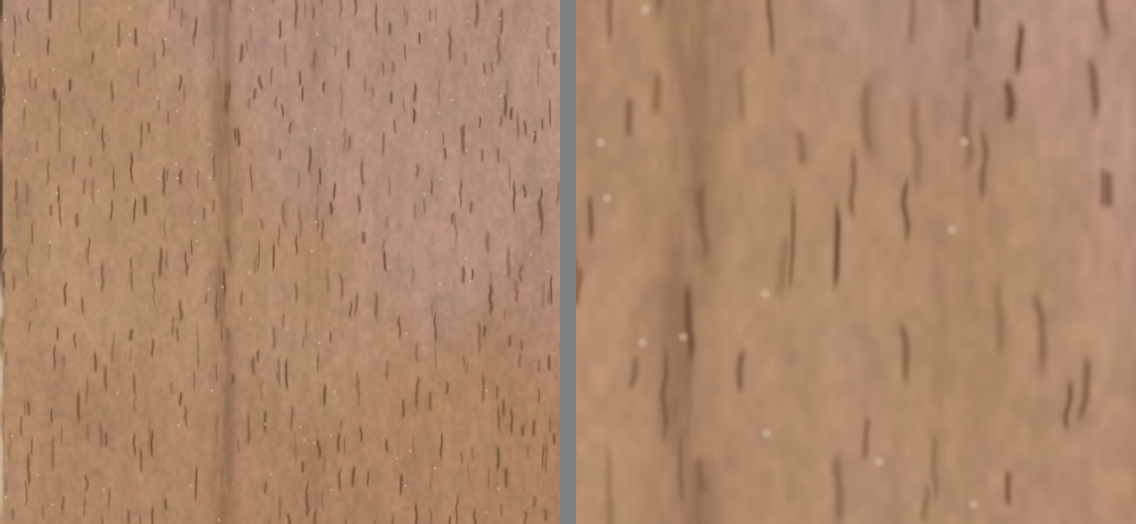
Left, the full canvas; right, a detail of the centre.
A Shadertoy shader for this texture:

```glsl
const vec3 TAN = vec3(0.695, 0.547, 0.424);
const vec3 ROSE = vec3(0.700, 0.556, 0.488);
const vec3 RUST = vec3(0.672, 0.497, 0.377);
const vec3 PORE = vec3(0.425, 0.300, 0.205);
const vec3 GLINT = vec3(0.830, 0.730, 0.640);

const int PORE_LAYERS = 4;
const vec2 PORE_CELL = vec2(0.052, 0.150);
const float PORE_WIDTH = 0.0031;
const float PORE_CHANCE = 0.72;
const float BAND_X = 0.422;
const float BAND_WIDTH = 0.021;
const float FAINT_BAND_X = 0.605;
const float MOTTLE = 0.090;
const float STREAK = 0.070;
const float CLOUD = 0.050;

float hash(vec2 p) {
    vec3 q = fract(vec3(p.xyx) * 0.1031);
    q += dot(q, q.yzx + 33.33);
    return fract((q.x + q.y) * q.z);
}

float noise(vec2 p) {
    vec2 i = floor(p), f = fract(p);
    f = f * f * (3.0 - 2.0 * f);
    return mix(mix(hash(i), hash(i + vec2(1, 0)), f.x),
               mix(hash(i + vec2(0, 1)), hash(i + vec2(1, 1)), f.x), f.y);
}

float fbm(vec2 p) {
    float sum = 0.0, amp = 0.5;
    for (int i = 0; i < 4; i++) {
        sum += amp * noise(p);
        p = p * 2.03 + 17.3;
        amp *= 0.5;
    }
    return sum / 0.9375;
}

float bell(float x) { return exp(-x * x); }

// One tapered vertical dash per cell, columns staggered
float pores(vec2 p, float seed) {
    vec2 g = p / PORE_CELL + seed * vec2(3.37, 5.71);
    g.y += hash(vec2(floor(g.x), seed + 40.0)) * 7.0;
    vec2 id = floor(g) + seed * 57.0;
    float size = hash(id + 3.1);
    float halfLength = mix(0.014, 0.042, size * size);
    vec2 jitter = vec2(hash(id + 11.7), hash(id + 23.9)) - 0.5;
    vec2 d = (fract(g) - 0.5 - jitter * vec2(0.6, 0.4)) * PORE_CELL;
    d.x += d.y * (hash(id + 31.3) - 0.5) * 0.08;
    d.x += (noise(p * vec2(20.0, 65.0)) - 0.5) * 0.004;
    float width = PORE_WIDTH * mix(0.65, 1.2, hash(id + 47.1));
    float along = abs(d.y) / halfLength;
    float strength = mix(0.25, 0.85, hash(id + 59.5));
    return step(hash(id + 71.3), PORE_CHANCE) * strength
         * bell(d.x / width) * (1.0 - smoothstep(0.45, 1.0, along));
}

// Sparse pale specks
float glints(vec2 p) {
    vec2 g = p * 34.0, id = floor(g);
    vec2 offset = vec2(hash(id + 5.3), hash(id + 9.1)) - 0.5;
    float d = length(fract(g) - 0.5 - offset * 0.6);
    return step(0.93, hash(id + 83.0)) * (1.0 - smoothstep(0.03, 0.15, d));
}

void mainImage(out vec4 fragColor, in vec2 fragCoord) {
    vec2 p = fragCoord / iResolution.y;
    vec2 uv = fragCoord / iResolution.xy;

    // Broad tints: rosy upper right, rusty lower right and foot
    float drift = fbm(p * vec2(5.0, 4.0) + 8.0) - 0.5;
    float rosy = smoothstep(0.85, 1.35, uv.x + uv.y * 0.9 + drift * 0.9);
    rosy = max(rosy, 0.7 * smoothstep(0.85, 1.05, uv.y + drift * 0.4));
    float rusty = smoothstep(0.50, 0.05, uv.y + drift * 0.7) * mix(0.35, 0.9, uv.x);
    vec3 color = mix(TAN, ROSE, rosy);
    color = mix(color, RUST, rusty);

    // Small patches of warm and cool tint
    float tint = fbm(p * vec2(26.0, 18.0) + 31.0) - 0.5;
    color += tint * vec3(0.030, -0.012, 0.022);

    // Soft mottling and long grain
    float shade = MOTTLE * (fbm(p * vec2(75.0, 42.0)) - 0.5);
    shade += 0.045 * (noise(p * vec2(150.0, 105.0) + 4.0) - 0.5);
    shade += STREAK * (fbm(p * vec2(42.0, 5.0) + 60.0) - 0.5);
    shade += CLOUD * (fbm(p * vec2(7.0, 5.0) + 90.0) - 0.5);
    color *= 1.0 + 1.3 * shade;

    // Dark wandering bands
    float wander = (noise(vec2(p.y * 6.0, 2.0)) - 0.5) * 0.016;
    float broken = smoothstep(0.25, 0.70, fbm(p * vec2(50.0, 9.0) + 12.0));
    float band = bell((p.x - BAND_X - wander) / BAND_WIDTH) * mix(0.15, 0.62, broken);
    band += 0.22 * broken * bell((p.x - FAINT_BAND_X + wander) / 0.016);
    color = mix(color, PORE, band * 0.72);

    // Pores and specks
    float pore = 0.0;
    for (int i = 0; i < PORE_LAYERS; i++) {
        pore = max(pore, pores(p, float(i) + 1.0));
    }
    color = mix(color, PORE, pore);
    color = mix(color, GLINT, glints(p) * 0.55);

    // Worn left edge: dark above, pale below
    float edge = 1.0 - smoothstep(0.002, 0.008, p.x);
    float wear = smoothstep(0.4, 0.7, noise(vec2(3.0, p.y * 14.0)));
    vec3 edgeColor = mix(GLINT, PORE * 0.7, smoothstep(0.42, 0.52, uv.y));
    color = mix(color, edgeColor, edge * mix(0.2, 0.8, wear));

    fragColor = vec4(clamp(color, 0.0, 1.0), 1.0);
}
```
